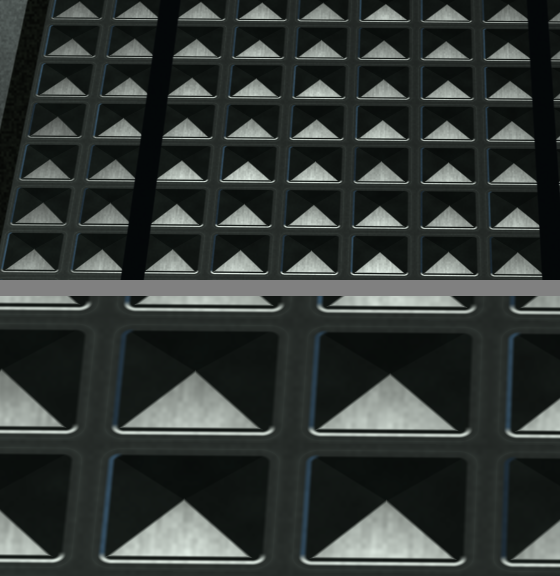
Top: the whole. Bottom: its middle third, enlarged.
A Shadertoy shader for this texture:

```glsl
// A dark metal sheet pressed into rows of pyramids in square sockets, seen in
// slight perspective under two black straps. Each pixel is mapped to sheet
// coordinates (column, row), then one cell is shaded with distance functions.

// Perspective, in canvas heights (x from 0 to 2, y down from 0 to 1)
const float PITCH_TOP = 0.218;      // column spacing at the top
const float PITCH_GROW = 0.033;     // added spacing at the bottom
const float AXIS_X = 1.3755;        // centre of column 5 at the top
const float AXIS_LEAN = -0.021;
const float ROW_SCALE = 1.66;
const float ROW_START = 0.0755;
const float ROW_TILT = 0.008;

// Cell layout, in cell units (y down)
const float APEX_Y = 0.44;
const float BASE_Y = 0.885;
const float BASE_HALF = 0.35;
const vec2 SOCKET_CENTRE = vec2(0.0, 0.515);
const vec2 SOCKET_HALF = vec2(0.40, 0.412);
const float SOCKET_ROUND = 0.05;
const float RIM_HALF = 0.013;

// Sheet edges and straps, in columns
const float SHEET_EDGE = -0.5;
const float FLOOR_EDGE = -0.855;
const float STRAP_START = 1.32;
const float STRAP_WIDTH = 0.33;
const float STRAP_PERIOD = 6.0;

const vec3 FRAME = vec3(0.140, 0.158, 0.148);
const vec3 SOCKET_BACK = vec3(0.040, 0.055, 0.048);
const vec3 SOCKET_SIDE = vec3(0.078, 0.096, 0.086);
const vec3 FACE_DIM = vec3(0.40, 0.42, 0.40);
const vec3 FACE_LIT = vec3(0.82, 0.86, 0.83);
const vec3 RIM_LIT = vec3(0.80, 0.84, 0.81);
const vec3 RIM_BLUE = vec3(0.17, 0.25, 0.31);
const vec3 STRAP = vec3(0.016, 0.026, 0.032);
const vec3 GAP = vec3(0.045, 0.055, 0.042);
const vec3 FLOOR = vec3(0.31, 0.34, 0.33);

float hash(vec2 p) {
    vec3 q = fract(p.xyx * vec3(0.1031, 0.1030, 0.0973));
    q += dot(q, q.yzx + 33.33);
    return fract((q.x + q.y) * q.z);
}

float noise(vec2 p) {
    vec2 i = floor(p), f = fract(p);
    f = f * f * (3.0 - 2.0 * f);
    return mix(mix(hash(i), hash(i + vec2(1, 0)), f.x),
               mix(hash(i + vec2(0, 1)), hash(i + vec2(1, 1)), f.x), f.y);
}

float roundBox(vec2 p, vec2 halfSize, float r) {
    vec2 d = abs(p) - halfSize + r;
    return length(max(d, 0.0)) + min(max(d.x, d.y), 0.0) - r;
}

// Coverage of the inside of a distance field, softened over width w
float cover(float d, float w) {
    return 1.0 - smoothstep(-w, w, d);
}

vec3 shadeCell(vec2 q, vec2 id, float light, float w) {
    float wear = hash(id + 17.0);
    vec2 apex = vec2(0.03 * (hash(id + 5.0) - 0.5), APEX_Y + 0.03 * (wear - 0.5));
    float socket = roundBox(q - SOCKET_CENTRE, SOCKET_HALF, SOCKET_ROUND);

    // Frame, with a faint sheen just outside the socket
    vec3 col = FRAME * (1.0 + 0.25 * exp(-60.0 * abs(socket - 0.05)));

    // Dark back and side faces of the pyramid
    vec2 r = q - apex;
    float side = smoothstep(-w, w, abs(r.x) + r.y * 1.1);
    vec3 inside = mix(SOCKET_BACK, SOCKET_SIDE, side * (r.x < 0.0 ? 0.75 : 0.5));
    inside *= 0.85 + 0.3 * noise(q * 6.0 + id * 9.0);
    col = mix(col, inside, cover(socket, w));

    // Lit front face, brushed and brighter towards the middle of its base
    float rise = BASE_Y - apex.y;
    float slope = (abs(r.x) * rise - r.y * BASE_HALF) / length(vec2(rise, BASE_HALF));
    float face = max(slope, q.y - BASE_Y);
    float down = clamp(r.y / rise, 0.0, 1.0);
    float glow = 0.25 + 0.75 * down - 1.1 * abs(r.x) * down;
    float brushed = noise(vec2(q.x * 38.0, q.y * 5.0) + id * 31.0);
    vec3 metal = mix(FACE_DIM, FACE_LIT, clamp(glow + 0.2 * (brushed - 0.5), 0.0, 1.0));
    col = mix(col, metal * light * (0.88 + 0.2 * wear), cover(face, w));

    // Rim: bright below, blue on the left
    float rim = cover(abs(socket) - RIM_HALF, w);
    float low = smoothstep(0.85, 0.92, q.y);
    float left = smoothstep(0.34, 0.39, -q.x) * (1.0 - low);
    col = mix(col, RIM_BLUE * (0.6 + 0.6 * wear), rim * left);
    return mix(col, RIM_LIT * light, rim * low);
}

void mainImage(out vec4 fragColor, in vec2 fragCoord) {
    vec2 p = fragCoord / iResolution.xy;
    p = vec2(2.0 * p.x, 1.0 - p.y);

    // Canvas to sheet coordinates
    float pitch = PITCH_TOP + PITCH_GROW * p.y;
    float u = (p.x - AXIS_X - AXIS_LEAN * p.y) / pitch + 5.0;
    float v = ROW_SCALE * (p.y - ROW_TILT * (p.x - 1.146) - ROW_START) / pitch + 0.93;
    float w = max(0.012, 0.75 * max(fwidth(u), fwidth(v)));

    // Light falls off to the left and a little to the right
    float light = mix(0.62, 1.0, smoothstep(0.1, 0.85, p.x));
    light *= (1.0 - 0.12 * smoothstep(1.5, 2.0, p.x)) * (0.88 + 0.14 * p.y);
    vec2 id = vec2(floor(u + 0.5), floor(v));
    vec3 col = shadeCell(vec2(u + 0.5 - id.x - 0.5, v - id.y), id, light, w);
    col *= 1.08 - 0.1 * p.x + 0.1 * p.y;

    // Straps, then the gap and floor beside the sheet
    float across = mod(u - STRAP_START + 1.0, STRAP_PERIOD) - 1.0 - 0.5 * STRAP_WIDTH;
    col = mix(col, STRAP, cover(abs(across) - 0.5 * STRAP_WIDTH, w));
    float grit = noise(p * 110.0);
    col = mix(col, GAP * (0.5 + grit), cover(u - SHEET_EDGE, w));
    col = mix(col, FLOOR * (0.9 + 0.2 * grit - 0.5 * p.y), cover(u - FLOOR_EDGE, w));

    col *= 0.95 + 0.1 * noise(p * 160.0);
    fragColor = vec4(col, 1.0);
}
```
